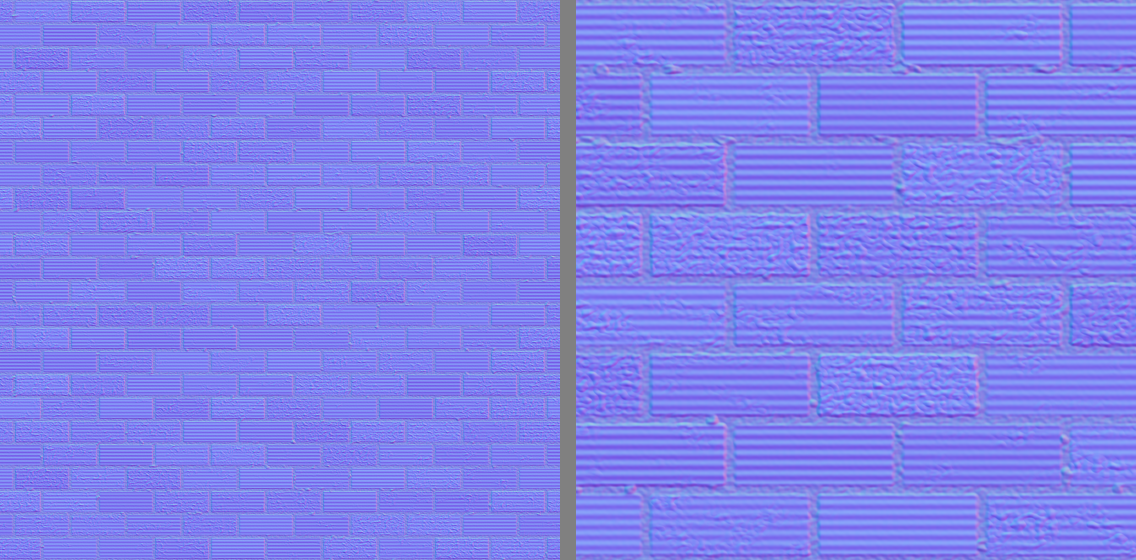
Left, the full canvas; right, a detail of the centre.
Write a Shadertoy shader that draws this texture map.

```glsl
// Tangent-space normal map of a running-bond wall: 10 by 24 ribbed bricks.
// A height field of ribs, worn patches and rough mortar is differentiated
// numerically, then its slopes are encoded as colour. The tile wraps around.

float hash(vec2 p) {
    vec3 q = fract(p.xyx * vec3(0.1031, 0.1030, 0.0973));
    q += dot(q, q.yzx + 33.33);
    return fract((q.x + q.y) * q.z);
}

float cornerGradient(vec2 cell, vec2 offset, vec2 period) {
    float angle = 6.2832 * hash(mod(cell, period) + 7.0);
    return dot(vec2(cos(angle), sin(angle)), offset);
}

// Gradient noise that repeats once per canvas; frequency must be whole numbers
float noise(vec2 uv, vec2 frequency) {
    vec2 p = uv * frequency;
    vec2 i = floor(p), f = p - i;
    vec2 w = f * f * f * (f * (f * 6.0 - 15.0) + 10.0);
    vec2 e = vec2(1, 0);
    float low = mix(cornerGradient(i, f, frequency),
                    cornerGradient(i + e, f - e, frequency), w.x);
    float high = mix(cornerGradient(i + e.yx, f - e.yx, frequency),
                     cornerGradient(i + e.xx, f - e.xx, frequency), w.x);
    return mix(low, high, w.y);
}

// Returns height in thousandths of the canvas, brick coverage and brick tone
vec3 wall(vec2 uv) {
    // Alternate courses shift by half a brick
    vec2 grid = uv * vec2(10, 24);
    float row = floor(grid.y);
    grid.x -= mod(row, 2.0) > 0.5 ? 0.25 : 0.75;
    vec2 id = mod(vec2(floor(grid.x), row), vec2(10, 24));
    vec2 local = (fract(grid) - 0.5) / vec2(10, 24);

    float grain = noise(uv, vec2(150, 230));
    float fine = noise(uv + 0.37, vec2(310, 370));
    float patches = noise(uv, vec2(34, 58));
    float crumbs = smoothstep(0.3, 0.5, noise(uv + 0.61, vec2(62, 70)));

    // Each brick has its own amount of wear, spread in uneven patches
    float wearLevel = hash(id + 31.0);
    float wear = smoothstep(0.3, 0.9, wearLevel + 0.8 * patches);

    // Rounded box with slightly broken edges
    vec2 d = abs(local) - vec2(0.0470, 0.0179) + 0.0018;
    float edge = length(max(d, 0.0)) + min(max(d.x, d.y), 0.0) - 0.0018;
    edge += 0.0010 * grain * (0.5 + wear);
    float brick = 1.0 - smoothstep(-0.0014, 0.0015, edge);

    // Six horizontal ribs of varying depth, partly worn away by creased grain
    float ribs = mix(0.21, 0.31, hash(id + 57.0));
    ribs *= cos(6.2832 * 6.0 * local.y / 0.0364);
    float creased = 0.8 * abs(grain) + 0.5 * grain + 0.3 * fine;
    float face = mix(0.2, 0.8, hash(id + 83.0));
    face += ribs * (1.0 - 0.4 * wear) + creased * wear + 0.05 * fine;

    // Mortar is granular, with scattered lumps along the joints
    float mortar = 0.4 * grain + 0.28 * fine + crumbs * (0.6 + grain);
    return vec3(mix(mortar, face, brick), brick, hash(id + 113.0) - 0.5);
}

vec3 normalColour(vec2 uv) {
    // The sampling span is one thousandth, so differences are slopes
    vec2 e = vec2(0.0005, 0);
    vec3 right = wall(uv + e), left = wall(uv - e);
    vec3 up = wall(uv + e.yx), down = wall(uv - e.yx);
    vec3 n = normalize(vec3(left.x - right.x, down.x - up.x, 1.0));
    float brick = 0.25 * (right.y + left.y + up.y + down.y);

    // Upward slopes lean slightly warmer and brighter
    vec3 colour = 0.5 + 0.5 * n;
    colour.r += 0.13 * n.y;
    colour.b += 0.11 * n.y - 0.045;

    // Bricks tilt a little one by one; mortar is paler and greyer
    colour += brick * right.z * vec3(0.015, 0.05, 0.02);
    colour += (1.0 - brick) * vec3(0.01, 0.025, -0.055);
    return clamp(colour, 0.0, 1.0);
}

void mainImage(out vec4 fragColor, in vec2 fragCoord) {
    // Average four samples to smooth ribs and edges
    vec3 colour = vec3(0);
    for (int i = 0; i < 4; i++) {
        vec2 jitter = vec2(i % 2, i / 2) * 0.5 - 0.25;
        colour += normalColour((fragCoord + jitter) / iResolution.xy);
    }
    fragColor = vec4(colour / 4.0, 1.0);
}
```
